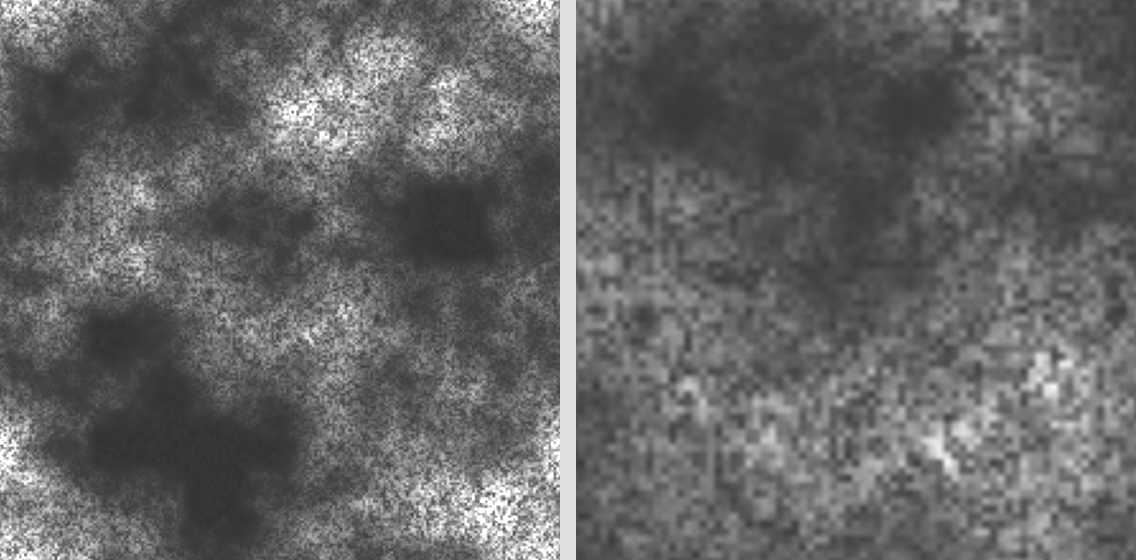
Left, the full canvas; right, a detail of the centre.
Reproduce this texture procedurally as a WebGL 1 fragment shader.

```glsl
precision highp float;

uniform vec2 u_resolution;

#define CLOUD_CELLS 5.0
#define CLOUD_GAIN 3.3
#define PERSISTENCE 0.62
#define BAND_GAIN 0.45
#define GRAIN_CELLS 220.0
#define GRAIN_GAIN 1.25
#define FLOOR_GREY 0.228
#define MIST_LEVEL 0.155
#define MIST_SLOPE 0.145
#define MIST_CURVE 0.03

const float TAU = 6.2831853;

float hash(vec2 cell, float seed) {
  vec3 p = fract(vec3(cell.xyx + seed * 17.31) * vec3(0.1031, 0.1030, 0.0973));
  p += dot(p, p.yzx + 33.33);
  return fract((p.x + p.y) * p.z);
}

// Value noise centred on zero, wrapping after a whole number of cells
float tileNoise(vec2 uv, float cells, float seed) {
  vec2 p = uv * cells;
  vec2 cell = floor(p);
  vec2 f = p - cell;
  vec2 blend = f * f * (3.0 - 2.0 * f);
  vec2 a = mod(cell, cells);
  vec2 b = mod(cell + 1.0, cells);
  float low = mix(hash(a, seed), hash(vec2(b.x, a.y), seed), blend.x);
  float high = mix(hash(vec2(a.x, b.y), seed), hash(b, seed), blend.x);
  return mix(low, high, blend.y) - 0.5;
}

float clouds(vec2 uv) {
  float sum = 0.0;
  float amplitude = 1.0;
  float cells = CLOUD_CELLS;
  for (int i = 0; i < 5; i++) {
    sum += amplitude * tileNoise(uv, cells, float(i) + 1.0);
    amplitude *= PERSISTENCE;
    cells *= 2.0;
  }
  return sum;
}

// Broad crossing diagonals that set the large light and dark masses
float diagonalBands(vec2 uv) {
  return cos(TAU * (uv.x - uv.y + 0.25)) + cos(TAU * (uv.x + uv.y));
}

float grain(vec2 uv) {
  return tileNoise(uv, GRAIN_CELLS, 11.0)
       + 0.6 * tileNoise(uv, GRAIN_CELLS * 0.5, 12.0);
}

void main() {
  vec2 uv = gl_FragCoord.xy / u_resolution;

  // Skewed brightness: broad dark flats, few bright crests
  float height = CLOUD_GAIN * clouds(uv) + BAND_GAIN * diagonalBands(uv);
  float mist = MIST_LEVEL + height * (MIST_SLOPE + MIST_CURVE * height);

  // Grain grows with the mist, so the dark flats stay calm
  float grey = FLOOR_GREY + mist * (1.0 + GRAIN_GAIN * grain(uv));
  gl_FragColor = vec4(vec3(clamp(grey, 0.0, 1.0)), 1.0);
}
```
